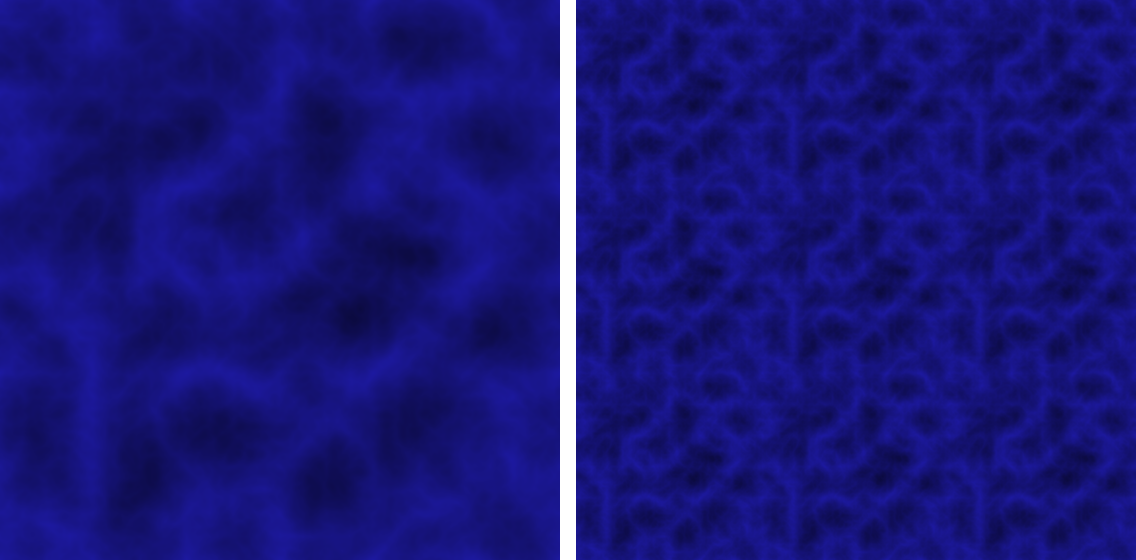
Left: one tile. Right: repeated 3 by 3.
Give the GLSL for this texture, as a Shadertoy shader.

```glsl
// Deep blue smoky turbulence: soft bright ridges around dark hollows.
// Five octaves of wrapping gradient noise are folded at zero and summed,
// then the sum is mapped to a ramp from near-black navy to blue.

float hash(vec2 p) {
    return fract(sin(dot(p, vec2(127.1, 311.7))) * 43758.5453);
}

// Unit gradient of a lattice cell, wrapped to the period
vec2 gradient(vec2 cell, float period) {
    float angle = 6.2832 * hash(mod(cell, period) + period * 1.37);
    return vec2(cos(angle), sin(angle));
}

// Gradient noise that repeats every `period` cells
float tiledNoise(vec2 p, float period) {
    vec2 cell = floor(p);
    vec2 f = p - cell;
    vec2 w = f * f * f * (f * (f * 6.0 - 15.0) + 10.0);
    vec2 e = vec2(1.0, 0.0);
    float a = dot(gradient(cell, period), f);
    float b = dot(gradient(cell + e.xy, period), f - e.xy);
    float c = dot(gradient(cell + e.yx, period), f - e.yx);
    float d = dot(gradient(cell + e.xx, period), f - e.xx);
    return mix(mix(a, b, w.x), mix(c, d, w.x), w.y);
}

// Sum of folded octaves, with slightly rounded creases
float turbulence(vec2 uv) {
    float sum = 0.0;
    float amplitude = 1.0;
    float period = 3.0;
    for (int octave = 0; octave < 5; octave++) {
        float n = tiledNoise(uv * period, period);
        sum += amplitude * sqrt(n * n + 0.0008);
        amplitude *= 0.5;
        period *= 2.0;
    }
    return sum;
}

void mainImage(out vec4 fragColor, in vec2 fragCoord) {
    vec2 uv = fragCoord / iResolution.xy;

    // Ridges are bright where the folded noise is near zero
    float glow = max(1.29 - 1.78 * turbulence(uv), -0.5);

    vec3 navy = vec3(0.04, 0.037, 0.23);
    vec3 blue = vec3(0.10, 0.087, 0.56);
    fragColor = vec4(mix(navy, blue, glow), 1.0);
}
```
